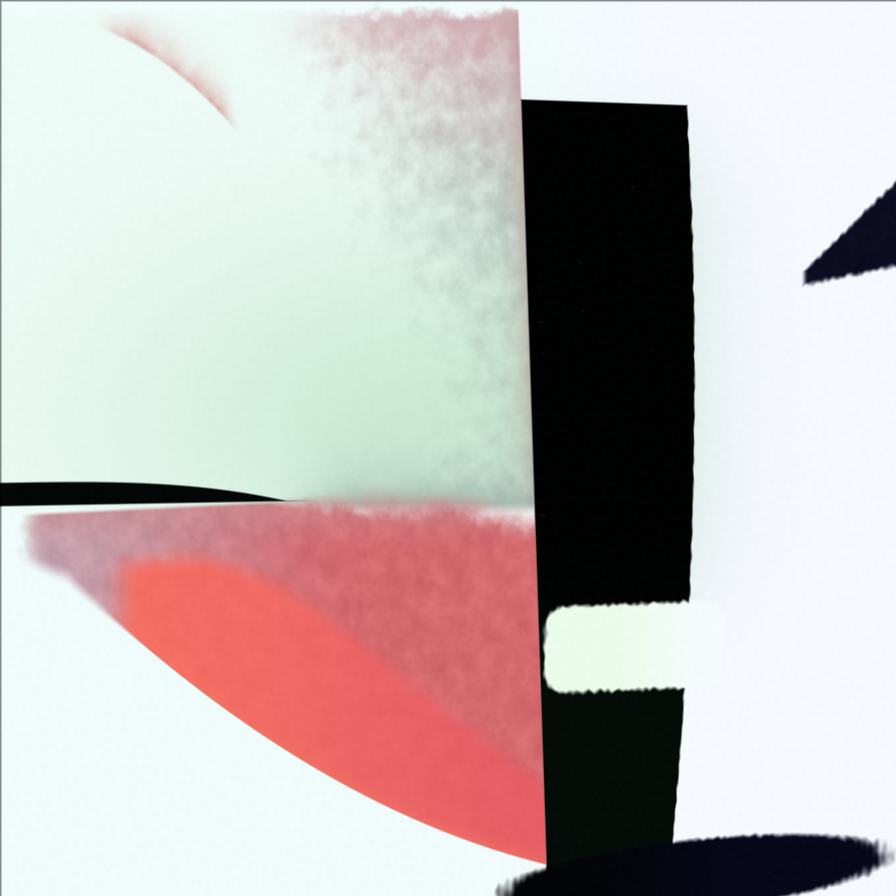
Give the GLSL for this background, as a Shadertoy shader.

```glsl
// Abstract painting: a pale mottled panel over a coral fan, split by a leaning
// seam from a black bar, with a dark blade, a navy ellipse and a navy wedge.
// Each shape is a signed height or distance, roughened by gradient noise.

vec2 hashGradient(vec2 cell) {
    vec2 h = vec2(dot(cell, vec2(127.1, 311.7)), dot(cell, vec2(269.5, 183.3)));
    return -1.0 + 2.0 * fract(sin(h) * 43758.5);
}

float gradientNoise(vec2 p) {
    vec2 i = floor(p), f = fract(p);
    vec2 u = f * f * f * (f * (f * 6.0 - 15.0) + 10.0);
    float low = mix(dot(hashGradient(i), f),
                    dot(hashGradient(i + vec2(1, 0)), f - vec2(1, 0)), u.x);
    float high = mix(dot(hashGradient(i + vec2(0, 1)), f - vec2(0, 1)),
                     dot(hashGradient(i + vec2(1, 1)), f - vec2(1, 1)), u.x);
    return mix(low, high, u.y);
}

float fbm(vec2 p) {
    float sum = 0.0, amp = 0.6;
    for (int i = 0; i < 4; i++) {
        sum += amp * gradientNoise(p);
        p = mat2(1.6, 1.2, -1.2, 1.6) * p + 7.3;
        amp *= 0.55;
    }
    return sum;
}

// Coverage of the region d < 0 with an edge of half width w
float fill(float d, float w) { return 1.0 - smoothstep(-w, w, d); }

float smoothMin(float a, float b, float k) {
    float h = max(k - abs(a - b), 0.0) / k;
    return min(a, b) - h * h * k * 0.25;
}

float roundBox(vec2 p, vec2 halfSize, float r) {
    vec2 q = abs(p) - halfSize + r;
    return length(max(q, 0.0)) + min(max(q.x, q.y), 0.0) - r;
}

// Pale panel left of the seam
vec3 panelColor(vec2 p, float seam, float mottle) {
    vec2 g = (p - vec2(0.48, 0.53)) / vec2(0.36, 0.22);
    vec3 col = mix(vec3(0.93, 0.985, 0.97), vec3(0.80, 0.925, 0.84), exp(-dot(g, g)));
    float start = mix(0.47, 0.31, smoothstep(0.5, 0.95, p.y));
    float shade = smoothstep(0.0, 0.26, p.x - start + 0.12 * mottle);
    vec3 shadeColor = mix(vec3(0.66, 0.73, 0.69), vec3(0.79, 0.64, 0.67), smoothstep(0.72, 0.98, p.y));
    col = mix(col, shadeColor, shade * (0.68 + 0.5 * mottle));
    // Rosy strip along the top and tint beside the seam
    float strip = smoothstep(0.27, 0.5, p.x) * smoothstep(0.91, 0.975, p.y + 0.05 * mottle);
    col = mix(col, vec3(0.81, 0.65, 0.68), 0.6 * strip);
    col = mix(col, vec3(0.72, 0.58, 0.56), 0.5 * exp(-(seam - p.x) / 0.012));
    // Grey-green haze above the fan
    float haze = smoothstep(0.29, 0.42, p.x) * exp(-max(p.y - 0.44, 0.0) / 0.035);
    col = mix(col, vec3(0.60, 0.68, 0.65), haze * (0.7 + 0.6 * mottle));
    // Feathered pink crescent, crisp along its lower side
    float s = (p.x - 0.10) / 0.17;
    float above = p.y - (0.972 - 0.05 * s - 0.075 * s * s);
    float crescent = smoothstep(-0.003, 0.004, above) * exp(-max(above, 0.0) / 0.016)
                   * smoothstep(0.0, 0.35, s) * (1.0 - smoothstep(0.85, 1.0, s));
    return mix(col, vec3(0.83, 0.58, 0.56), crescent * (0.8 + mottle));
}

// Mauve to rose fan holding a brighter coral petal
vec3 fanColor(vec2 p, float t, float lower, float mottle) {
    vec3 col = mix(vec3(0.77, 0.63, 0.68), vec3(0.83, 0.41, 0.43), smoothstep(0.04, 0.42, p.x));
    col = mix(col, vec3(0.79, 0.55, 0.57), 0.6 * smoothstep(0.385, 0.44, p.y));
    col += 0.10 * mottle;
    float petalTop = smoothMin(0.37 + 0.07 * t, 0.5 - 0.38 * t, 0.09);
    float petal = fill(p.y - petalTop + 0.01 * mottle, 0.016) * smoothstep(0.11, 0.16, p.x);
    vec3 coral = mix(vec3(0.96, 0.43, 0.39), vec3(0.90, 0.37, 0.40), smoothstep(0.15, 0.6, p.x));
    col = mix(col, coral + 0.03 * mottle, petal);
    return mix(col, vec3(0.95, 0.47, 0.38), 0.6 * exp(-abs(p.y - lower) / 0.008) * petal);
}

void mainImage(out vec4 fragColor, in vec2 fragCoord) {
    vec2 p = fragCoord / iResolution.xy;
    float aa = max(1.2 / iResolution.y, 0.0015);
    float mottle = fbm(p * vec2(42.0, 36.0));
    float rough = 0.005 * gradientNoise(p * vec2(150.0, 70.0));
    float seam = 0.611 - 0.033 * p.y;
    float barRight = 0.775 - 0.09 * (p.y - 0.58) * (p.y - 0.58);

    // Paper, cooler to the right, with a soft shadow beside the bar
    vec3 col = mix(vec3(0.94, 0.985, 0.985), vec3(0.965, 0.975, 0.995), smoothstep(0.5, 0.8, p.x));
    float shadow = exp(-max(p.x - barRight, 0.0) / 0.045) * smoothstep(0.2, 0.45, p.y)
                 * (1.0 - smoothstep(0.72, 0.95, p.y)) * step(seam, p.x);
    col = mix(col, vec3(0.86, 0.92, 0.91), 0.75 * shadow);

    float leftSide = fill(p.x - seam, aa);
    float panel = leftSide * smoothstep(0.425, 0.44, p.y) * fill(p.y - 0.985 + 0.02 * mottle, 0.007);
    col = mix(col, panelColor(p, seam, mottle), panel);

    // Fan: sharp upper edge at left, diffuse toward the seam
    float t = (p.x - 0.12) / 0.49;
    float lower = min(0.315 - 0.44 * t + 0.16 * t * t, 0.387 - 0.4 * p.x);
    float diffuse = smoothstep(0.28, 0.42, p.x);
    float upper = mix(0.424 + 0.05 * p.x, 0.437 - 0.02 * smoothstep(0.5, 0.6, p.x), diffuse);
    float fan = fill(p.y - upper + 0.02 * mottle * diffuse, mix(0.003, 0.022, diffuse))
              * fill(lower - p.y, mix(0.012, aa, smoothstep(0.07, 0.17, p.x)))
              * smoothstep(0.018, 0.05, p.x + 0.02 * mottle) * leftSide;
    col = mix(col, fanColor(p, t, lower, mottle), fan);

    // Tapering blade
    float thickness = 0.026 * (1.0 - pow(min(p.x / 0.32, 1.0), 3.0));
    float bladeMid = 0.435 + 0.018 * p.x + 0.5 * thickness;
    float blade = fill(abs(p.y - bladeMid) - 0.5 * thickness, aa) * fill(p.x - 0.335, 0.02);
    col = mix(col, vec3(0.01, 0.025, 0.02), blade);

    // Black bar cut by a pale rounded notch
    float barTop = 0.889 - 0.035 * (p.x - 0.58);
    float bar = max(max(seam - p.x, p.x - barRight + 0.4 * rough), max(p.y - barTop, 0.025 - p.y));
    float fleck = smoothstep(0.48, 0.7, gradientNoise(p * vec2(90.0, 260.0)));
    vec3 black = mix(vec3(0.02, 0.045, 0.03), vec3(0.004, 0.006, 0.006), smoothstep(0.2, 0.4, p.y));
    col = mix(col, black + 0.08 * fleck, fill(bar, aa));
    vec2 notchPos = p - vec2(0.708, 0.277 + 0.04 * (p.x - 0.68));
    float notch = fill(roundBox(notchPos, vec2(0.10, 0.048), 0.022) + rough, 0.003);
    vec3 notchColor = mix(vec3(0.92, 0.985, 0.92), vec3(0.96, 0.985, 0.985), smoothstep(0.68, 0.79, p.x));
    col = mix(col, notchColor, notch);

    // Tilted ellipse at the foot
    vec2 e = p - vec2(0.775, 0.0234);
    e = vec2(e.x, e.y - 0.105 * e.x) / vec2(0.214, 0.039);
    float ellipse = fill((length(e) - 1.0) * 0.039 + 0.6 * rough, 0.003);
    col = mix(col, mix(vec3(0.01, 0.015, 0.02), vec3(0.025, 0.03, 0.10), smoothstep(0.62, 0.85, p.x)), ellipse);

    // Wedge entering from the right
    float wedge = max(p.y - 0.697 - 0.98 * (p.x - 0.898), 0.687 + 0.2 * (p.x - 0.92) - p.y);
    wedge = max(wedge + rough, 0.898 - p.x);
    col = mix(col, vec3(0.045, 0.05, 0.13) + 0.03 * mottle, fill(wedge, 0.004));

    // Fine surface grain and a thin worn border
    col += 0.012 * gradientNoise(p * 170.0);
    float border = min(p.x, 1.0 - p.y);
    col *= 1.0 - 0.5 * (1.0 - smoothstep(0.0, 0.003, border));
    fragColor = vec4(clamp(col, 0.0, 1.0), 1.0);
}
```
